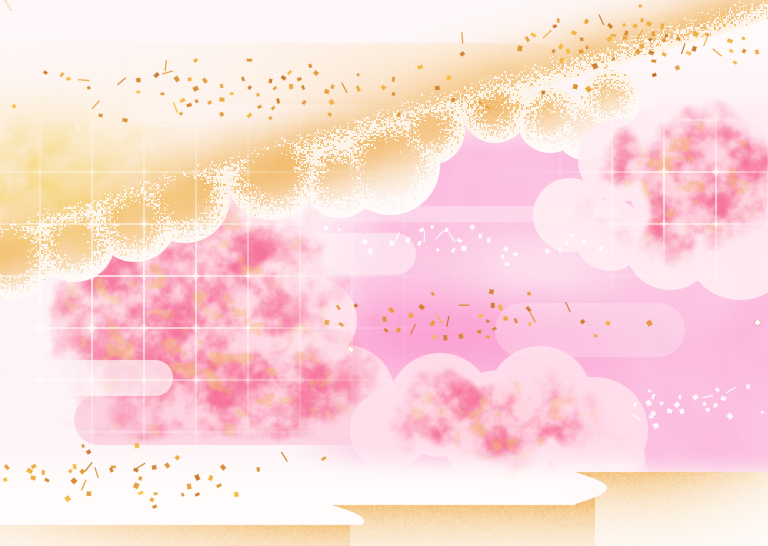
This background is drawn by a Shadertoy shader. Its source:

```glsl
// Pastel pink sky with scalloped clouds, gold dust, a lattice and foil flakes.
// Clouds are unions of circles, blossom is noise, flakes are hashed cells.
// The canvas is 7.68 wide, with y measured down from the top.
#define WIDTH 7.68
#define PALE vec3(.997, .957, .967)
#define WHITE vec3(1., .99, .985)
#define PINK vec3(.985, .7, .86)
#define ROSE vec3(.965, .46, .61)
#define GOLD vec3(.95, .735, .43)
#define CREAM vec3(.992, .91, .81)
#define GRID_STEP .52
#define FLAKE_CELL .135

vec2 p;    // position
vec3 col;  // painted colour
float aa;  // half width of a smoothed edge

void paint(vec3 c, float amount) { col = mix(col, c, amount); }

float hash(vec2 v) {
  vec3 q = fract(v.xyx * .1031);
  q += dot(q, q.yzx + 33.33);
  return fract((q.x + q.y) * q.z);
}

float noise(vec2 v) {
  vec2 i = floor(v), f = smoothstep(0., 1., fract(v));
  return mix(mix(hash(i), hash(i + vec2(1, 0)), f.x),
             mix(hash(i + vec2(0, 1)), hash(i + 1.), f.x), f.y);
}

float fbm(vec2 v) {
  float sum = 0., amp = .5;
  for (int i = 0; i < 5; i++, amp *= .5) {
    sum += amp * noise(v);
    v = mat2(1.6, 1.2, -1.2, 1.6) * v + 17.;
  }
  return sum;
}

float cover(float d) { return smoothstep(aa, -aa, d); }

float glow(vec2 v, float x, float y, float w, float h) {
  vec2 q = (v - vec2(x, y)) / vec2(w, h);
  return exp(-dot(q, q));
}

// Horizontal band with round ends
float pill(float x, float y, float w, float h) {
  return cover(length(vec2(max(abs(p.x - x) - w + h, 0.), p.y - y)) - h);
}

// Union of six circles: x, y, radius
float puffs(float c[18]) {
  float d = 9.;
  for (int i = 0; i < 18; i += 3) d = min(d, length(p - vec2(c[i], c[i + 1])) - c[i + 2]);
  return d;
}

// Mist edge with a curled left end
float curl(float left, float top) {
  return max(top - p.y, left + .32 * sin(3.14 * clamp((p.y - top) / .32, 0., 1.)) - p.x);
}

// Mottled petals with an uneven border
void blossom(float mask) {
  float n = fbm(p * 3.2), fine = fbm(p * 9. + 40.);
  vec3 petal = mix(vec3(1., .83, .88), ROSE, smoothstep(.28, .68, mix(n, fine, .4)));
  petal = mix(petal, GOLD, .5 * smoothstep(.56, .72, fbm(p * 7.)));
  paint(petal, smoothstep(.2, .75, mask + (n - .5) * .7));
}

// Foil scraps in a soft band, gold or white
void flakes(float x, float y, float w, float h, float white) {
  for (float k = 0.; k < 2.; k++) {
    vec2 shift = k * vec2(7.37, 3.61), g = p / FLAKE_CELL + shift, id = floor(g);
    float tone = hash(id + 71.), turn = 6.28 * hash(id + 13.);
    float density = .55 * glow((id + .5 - shift) * FLAKE_CELL, x, y, w, h);
    vec2 q = (fract(g) - .35 - .3 * vec2(hash(id + 5.), hash(id + 9.))) * FLAKE_CELL;
    q *= mat2(cos(turn), sin(turn), -sin(turn), cos(turn));
    q = abs(q) - (tone > .85 ? vec2(.055, .006) : .012 + .016 * vec2(tone, hash(id + 3.)));
    vec3 foil = mix(vec3(.78, .42, .1), vec3(.98, .74, .22), hash(id + 21.));
    paint(max(foil, white), .9 * cover(max(q.x, q.y)) * step(hash(id + 31. * k), density));
  }
}

void mainImage(out vec4 fragColor, in vec2 fragCoord) {
  float scale = WIDTH / iResolution.x;
  p = vec2(fragCoord.x, iResolution.y - fragCoord.y) * scale;
  aa = .8 * scale;
  float grain = hash(floor(p * 70.)), soft = fbm(p * 1.7);

  // Sky, haze and bands
  col = mix(WHITE, PALE, smoothstep(0., 1., p.y));
  float haze = smoothstep(2.8, 4.1, p.x) * smoothstep(1., 1.6, p.y) * smoothstep(4.9, 4.5, p.y);
  paint(PINK, haze * (.65 + .35 * soft));
  paint(vec3(.985, .59, .81), .7 * glow(p, 4.3, 3.35, 1.6, .4));
  paint(PALE, .6 * glow(p, 5.4, 2.65, 1., .4));
  paint(PALE, .4 * pill(4.2, 2.14, 2., .08));
  paint(PALE, .55 * pill(2.9, 2.54, 1.26, .21));
  paint(PALE, .3 * pill(5.9, 3.3, .95, .27));

  // Left blossom cloud
  float d = puffs(float[18](2.7, 2.7, .55, 3.15, 3.2, .42, 3.45, 3.95, .5,
    1.6, 3.3, 1.1, 2.4, 3.6, .9, 1.3, 4., .55));
  paint(vec3(1., .91, .935), .85 * cover(max(d, p.y - 4.45)));
  paint(vec3(.99, .8, .87), .75 * pill(3.2, 4.2, 2.46, .25));
  float mask = glow(p, 1.9, 3.1, 1.25, 1.15) + .45 * glow(p, 2.7, 4., 1.1, .5);
  blossom(mask * smoothstep(4.5, 4.35, p.y));
  paint(PALE, .75 * pill(.3, 3.78, 1.43, .18));

  // Lower blossom cloud in white mist
  d = puffs(float[18](4.4, 4.05, .52, 5.4, 3.98, .52, 5.95, 4.3, .53,
    5., 4.3, .6, 6., 4.6, .45, 3.9, 4.3, .4));
  paint(vec3(1., .88, .925), .9 * cover(d));
  blossom(1.1 * glow(p, 4.9, 4.15, .95, .42) * smoothstep(0., -.2, d));
  paint(WHITE, .9 * smoothstep(4.4, 4.85, p.y) * smoothstep(6.6, 6.2, p.x));

  // Gold dust cloud
  float rise = p.y - 2.5 + .3 * p.x;
  d = min(rise, puffs(float[18](.1, 2.55, .45, .75, 2.42, .4, 1.35, 2.2, .42,
    1.85, 1.98, .45, 2.72, 1.72, .48, 3.4, 1.8, .38)));
  d = min(d, puffs(float[18](3.9, 1.65, .5, 4.3, 1.3, .35, 4.95, 1.1, .33,
    5.5, 1.2, .33, 5.85, 1.3, .3, 6.1, 1., .3)));
  vec3 sky = col;
  col = mix(WHITE, PALE, .6);
  paint(CREAM, .7 * glow(p, 4.6, .7, 2.5, .5) * pill(2.6, .74, 3.05, .31));
  paint(WHITE, pill(7., .91, 2.28, .16));
  paint(GOLD, exp(-rise * rise * 5.7) * (.65 + .5 * soft));
  paint(mix(CREAM, vec3(.95, .8, .3), fbm(p * 6.)), .8 * glow(p, .4, 1.8, 1.25, .65));
  paint(WHITE, .85 * step(grain, smoothstep(-.3, .02, d)));
  col = mix(sky, col, cover(d));

  // Right blossom cloud
  d = puffs(float[18](6.2, 1.6, .42, 5.7, 2.15, .37, 6.1, 2.35, .36,
    6.7, 2.45, .45, 7.4, 2.45, .55, 7.1, 1.7, .85));
  paint(vec3(1., .93, .95), .92 * cover(d) * smoothstep(.8, 1.3, p.y));
  blossom(1.15 * glow(p, 6.95, 1.8, .95, .68) * smoothstep(0., -.25, d));

  // Gold mist along the bottom
  float top = p.x < 3.5 ? 5.25 : p.x < 5.95 ? 5.05 : 4.72;
  float fade = exp(-3.2 * max(p.y - top, 0.)) * smoothstep(-2., 4., p.x) * smoothstep(8.6, 6.2, p.x);
  d = min(5.25 - p.y, min(curl(3.32, 5.05), curl(5.75, 4.72)));
  paint(mix(WHITE, GOLD, fade * (.75 + .25 * grain)), cover(d));

  // Lattice with bright crossings
  vec2 cell = abs(fract((p - vec2(.4, .16)) / GRID_STEP + .5) - .5) * GRID_STEP;
  float line = smoothstep(.008 + aa, .004, min(cell.x, cell.y)) + exp(-900. * dot(cell, cell));
  line *= glow(p, 1.3, 2.9, 1.9, 1.4) + glow(p, 6.8, 1.9, .9, .7);
  paint(WHITE, min(.7 * line, .9) * step(p.y, 4.45));

  // Foil flakes
  flakes(2.3, .92, 2.1, .2, 0.);
  flakes(6.2, .45, 1.2, .22, 0.);
  flakes(4.9, 3.2, 1.1, .2, 0.);
  flakes(1.3, 4.75, 1.4, .19, 0.);
  flakes(4.6, 2.42, 1., .16, 1.);
  flakes(6.9, 4., .7, .14, 1.);
  fragColor = vec4(col, 1.);
}
```
